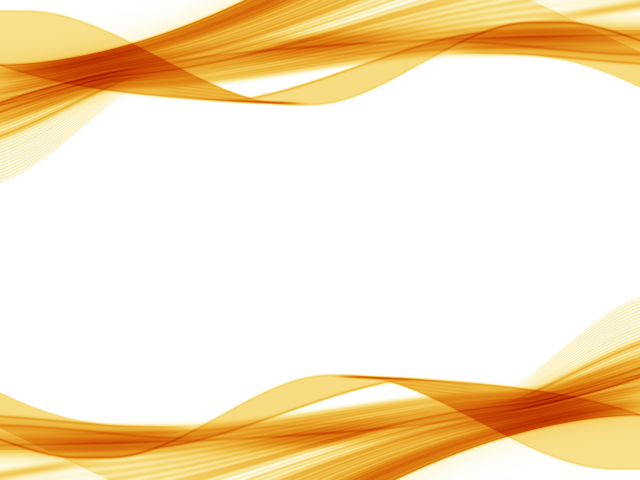
This background is drawn by a Shadertoy shader. Its source:

```glsl
// Two bands of translucent golden ribbons frame a white field; one is the other turned by 180 degrees.
// Each leaf, fan, streak and rim adds optical density between smooth curves,
// and the summed density is turned into colour by absorption of white light.

float hash(float n) {
    n = fract(n * 0.1031);
    n *= n + 33.33;
    return fract(n * (n + n));
}

float noise(float t) {
    float cell = floor(t);
    return mix(hash(cell + 50.0), hash(cell + 51.0), smoothstep(0.0, 1.0, t - cell));
}

float bell(float d, float width) {
    return exp(-d * d / (width * width));
}

// Fine parallel threads that fade to their mean where they get too dense
float threads(float s, float count, float pixelStep) {
    float clarity = 1.0 - smoothstep(0.25, 0.6, count * pixelStep);
    return 0.5 + 0.5 * clarity * cos(6.28318 * s * count);
}

// Coverage of the area between an upper and a lower curve; y points down
float between(float y, float top, float bottom, float soft) {
    return smoothstep(-soft, soft, y - top) * smoothstep(-soft, soft, bottom - y);
}

float ribbonDensity(float x, float y, float px) {
    // Guide curves, in canvas widths below the top edge
    float wave = 0.017 + 0.147 * smoothstep(0.04, 0.46, x)
               - 0.129 * smoothstep(0.485, 0.83, x) + 0.05 * smoothstep(0.88, 1.1, x);
    float crest = 0.1016 - 0.569 * pow(x, 1.8);
    float belly = 0.1016 + 0.065 * (1.0 - exp(-5.5 * x));
    float rise = 0.160 - 0.113 * smoothstep(0.32, 0.8, x);
    float hem = 0.137 - 0.053 * smoothstep(0.2, 0.75, x)
              + 0.017 * smoothstep(0.78, 1.05, x) + 0.06 * (1.0 - smoothstep(-0.05, 0.2, x));
    float core = 0.05 + 0.11 * exp(-3.2 * x);
    float veil = 0.293 - 0.19 * smoothstep(-0.04, 0.3, x);
    float tail = 0.088 + pow(max(x - 0.83, 0.0), 1.7);

    // Pale leaves
    float leftLeaf = between(y, wave, belly, px) * (1.0 - smoothstep(0.44, 0.48, x));
    float rightLeaf = between(y, rise, wave, px) * smoothstep(0.36, 0.39, x);
    float density = 0.6 * leftLeaf + 0.68 * rightLeaf;
    density += 0.75 * between(y, max(crest, wave), belly, px) * smoothstep(0.0, 0.18, x)
             * (1.0 - smoothstep(0.42, 0.46, x));
    density += 0.7 * between(y, hem, tail, px) * smoothstep(0.83, 0.86, x);
    density += 0.8 * between(y, wave, hem, px) * smoothstep(0.68, 0.76, x);

    // Main fan of streaks, spreading to the right
    float spread = max(hem - crest, 0.02);
    float s = (hem - y) / spread;
    float fan = smoothstep(-px, px, y - crest) * smoothstep(-0.008, 0.014, hem - y);
    float streak = 0.6 * noise(s * 13.0) + 0.4 * noise(s * 37.0 + 9.0);
    float strength = mix(1.55, 0.7, smoothstep(0.4, 0.8, x));
    float body = strength * (0.3 + 1.3 * streak) + 0.9 * smoothstep(0.55, 0.85, s);
    body *= 1.0 - 0.75 * bell(s - 0.37, 0.05) * smoothstep(0.3, 0.42, x);
    body += 0.35 * (threads(s, 32.0, px / spread) - 0.5);
    float wedge = smoothstep(-px, px, x - 0.83 - 2.1 * y);
    density += fan * body * mix(1.0, 0.25, wedge) * smoothstep(-0.12, 0.12, x);

    // Dark core with three deeper knots and a streaked grain
    float off = y - core;
    float grain = 0.75 + 0.5 * noise(off * 260.0 + 20.0);
    density += (1.7 + 0.5 * cos(19.0 * (x - 0.17))) * grain
             * bell(off, mix(0.03, 0.016, smoothstep(0.0, 0.3, x)));

    // Threaded veil that opens to the lower left
    float drop = max(veil - core, 0.02);
    float v = off / drop;
    float veilMask = between(y, core, veil, px) * (1.0 - smoothstep(0.14, 0.23, x));
    density += veilMask * (0.42 * threads(v, 24.0, px / drop)
             + 1.9 * exp(-5.0 * v) * noise(v * 26.0 + 4.0) + 0.9 * bell(v - 0.42, 0.04));

    // Net in the gap between the two leaves
    float net = between(y, max(wave, hem), min(belly, rise), px) * smoothstep(0.24, 0.28, x);
    density += 0.3 * net * threads(y - 0.12 * x, 190.0, px);

    // Soft glow above the crest and a blurred streak at the far corner
    density += 0.22 * exp(-max(crest - y, 0.0) / 0.018) * (1.0 - smoothstep(-px, px, y - crest));
    density += 0.9 * bell(y - 0.0065 - 0.17 * (1.0 - x), 0.007) * smoothstep(0.78, 0.95, x);

    // Thin darker rims
    float rim = 0.0014 + 0.4 * px;
    density += 0.9 * bell(y - crest, rim);
    density += 0.3 * bell(y - wave, rim) + bell(y - wave, rim) * smoothstep(0.66, 0.74, x);
    density += bell(y - belly, rim) * (0.6 + 2.2 * bell(x - 0.41, 0.07)) * (1.0 - smoothstep(0.44, 0.49, x));
    density += 0.9 * bell(y - rise, rim) * smoothstep(0.35, 0.42, x) * (1.0 - smoothstep(0.72, 0.8, x));
    density += 0.8 * bell(y - hem, rim) * smoothstep(0.7, 0.85, x);
    density += 0.7 * bell(y - 0.065 - 0.02 * smoothstep(0.7, 1.0, x), rim) * smoothstep(0.68, 0.76, x);
    return density;
}

void mainImage(out vec4 fragColor, in vec2 fragCoord) {
    vec2 uv = fragCoord / iResolution.xy;
    // Turn the lower half onto the upper one
    if (uv.y < 0.5) uv = 1.0 - uv;
    float density = ribbonDensity(uv.x, 0.75 * (1.0 - uv.y), 1.0 / iResolution.x);

    // Golden absorption: blue goes first, then green, then red
    vec3 absorbed = density * vec3(0.045, 0.2, 1.0) + density * density * vec3(0.004, 0.026, 0.0);
    fragColor = vec4(exp(-absorbed), 1.0);
}
```
